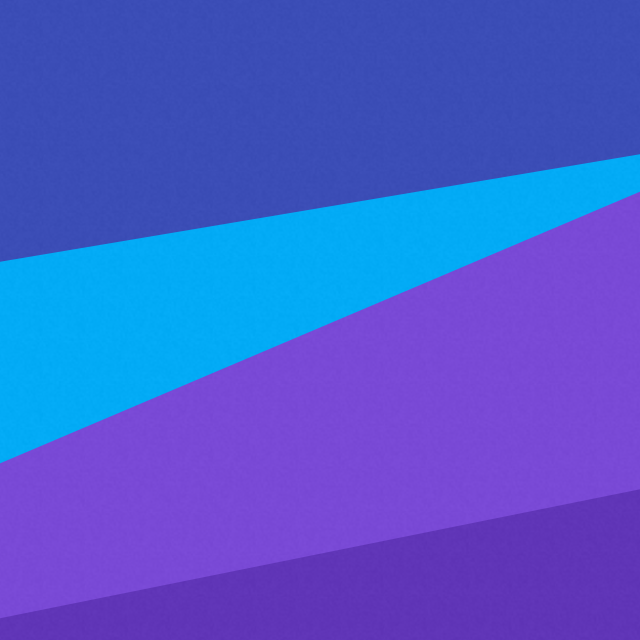
A WebGL 1 fragment shader for this background:

```glsl
precision highp float;
// Slanted flat bands of indigo, cyan and two purples on finely grained paper.

uniform vec2 u_resolution;

float hash(vec2 p) {
  vec3 q = fract(p.xyx * 0.1031);
  q += dot(q, q.yzx + 33.33);
  return fract((q.x + q.y) * q.z);
}

float valueNoise(vec2 p) {
  vec2 cell = floor(p);
  vec2 f = fract(p);
  f = f * f * (3.0 - 2.0 * f);
  float low = mix(hash(cell), hash(cell + vec2(1.0, 0.0)), f.x);
  float high = mix(hash(cell + vec2(0.0, 1.0)), hash(cell + vec2(1.0, 1.0)), f.x);
  return mix(low, high, f.y);
}

// Coverage below the line running from height left to height right
float below(vec2 uv, float left, float right) {
  float slope = right - left;
  float dist = (left + slope * uv.x - uv.y) / sqrt(1.0 + slope * slope);
  return clamp(dist * u_resolution.y + 0.5, 0.0, 1.0);
}

// Fine specks and slanted fibres, repeated in small paper tiles
float paperGrain(vec2 uv) {
  vec2 tile = fract(uv * 15.0);
  float specks = valueNoise(tile * 22.0) - 0.5;
  float fibres = valueNoise(vec2(tile.x * 17.0 + tile.y * 6.0, tile.y * 8.0) + 40.0) - 0.5;
  float loose = valueNoise(uv * 300.0 + 90.0) - 0.5;
  return specks * 0.008 + fibres * 0.008 + loose * 0.012;
}

void main() {
  vec2 uv = gl_FragCoord.xy / u_resolution;

  // Bands, stacked from top to bottom
  vec3 color = vec3(0.232, 0.302, 0.714);
  color = mix(color, vec3(0.010, 0.670, 0.963), below(uv, 0.591, 0.759));
  color = mix(color, vec3(0.475, 0.287, 0.838), below(uv, 0.276, 0.7005));
  color = mix(color, vec3(0.376, 0.208, 0.718), below(uv, 0.034, 0.2355));

  gl_FragColor = vec4(color + paperGrain(uv), 1.0);
}
```
